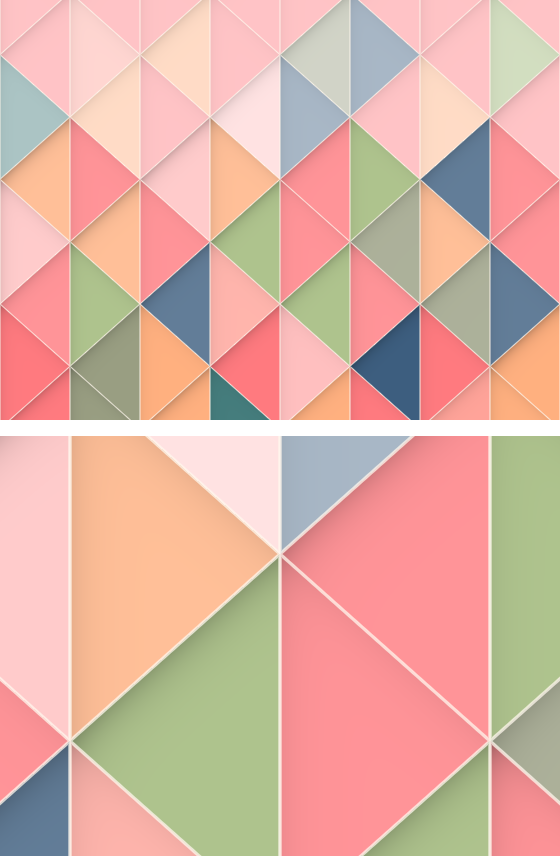
Top, the full canvas; bottom, a detail of the centre.
Give the GLSL for this background, as a Shadertoy shader.

```glsl
// Sizes in canvas heights
const float COLUMN_WIDTH = 1.0 / 6.0;
const float ROW_HEIGHT = 0.1484;
const float TOP_OFFSET = 0.1302;
const float LINE_WIDTH = 0.0026;
const float SHADOW_REACH = 0.014;

// Shadow strength below rising lines, right of uprights, below falling lines
const vec3 SHADOW = vec3(0.25, 0.10, 0.08);
const float UPRIGHT_OPACITY = 0.85;
const float DIAGONAL_OPACITY = 0.75;
const vec3 LINE_COLOR = vec3(1.0, 0.97, 0.93);

// Whitening of the three horizontal bands
const float TOP_FADE = 0.55;
const float MIDDLE_FADE = 0.19;
const int LAST_TOP_ROW = 1;
const int LAST_MIDDLE_ROW = 4;

const float COLUMN_STEP = 0.618;
const float COLOR_JITTER = 0.12;
const uint SEED = 23u;

const int COLORS = 8;
const vec3 PALETTE[COLORS] = vec3[](
    vec3(1.00, 0.48, 0.50),  // coral
    vec3(0.24, 0.37, 0.50),  // navy
    vec3(1.00, 0.69, 0.50),  // orange
    vec3(0.61, 0.71, 0.45),  // green
    vec3(1.00, 0.75, 0.75),  // pink
    vec3(0.60, 0.62, 0.51),  // sage
    vec3(1.00, 0.64, 0.60),  // salmon
    vec3(0.27, 0.49, 0.49)   // teal
);
const float SHARES[COLORS] = float[](0.34, 0.11, 0.18, 0.09, 0.11, 0.07, 0.05, 0.05);

float hash(ivec2 cell) {
    uint h = uint(cell.x) * 1597334677u ^ uint(cell.y) * 3812015801u ^ SEED * 2654435769u;
    h = (h ^ (h >> 16)) * 2246822519u;
    h = (h ^ (h >> 13)) * 3266489917u;
    return float((h ^ (h >> 16)) >> 8) / 16777216.0;
}

vec3 pickColor(float t) {
    vec3 color = PALETTE[0];
    float start = 0.0;
    for (int i = 0; i < COLORS; i++) {
        if (t >= start) color = PALETTE[i];
        start += SHARES[i];
    }
    return color;
}

// Hues spread evenly along each row; the row above the top stays coral
vec3 triangleColor(int column, int row) {
    float t = hash(ivec2(97, row)) + COLUMN_STEP * float(column)
            + COLOR_JITTER * hash(ivec2(column, row));
    vec3 color = pickColor(row < 0 ? 0.0 : fract(t));
    float fade = row <= LAST_TOP_ROW ? TOP_FADE : row <= LAST_MIDDLE_ROW ? MIDDLE_FADE : 0.0;
    return mix(color, vec3(1.0), fade);
}

float lineCoverage(float dist, float pixel) {
    return clamp((0.5 * LINE_WIDTH - dist) / pixel + 0.5, 0.0, 1.0);
}

void mainImage(out vec4 fragColor, in vec2 fragCoord) {
    float pixel = 1.0 / iResolution.y;
    vec2 p = fragCoord * pixel;
    float u = p.x / COLUMN_WIDTH;
    float v = (1.0 - TOP_OFFSET - p.y) / ROW_HEIGHT;

    // Rhombus from the two diagonal families, split by the uprights
    vec2 diagonal = 0.5 * vec2(u + v, v - u);
    ivec2 rhombus = ivec2(floor(diagonal));
    int row = rhombus.x + rhombus.y + 1;
    int column = int(floor(u));
    vec3 color = triangleColor(column, row);

    // Distances past each line: rising, upright, falling
    float diagonalGap = 2.0 * COLUMN_WIDTH * ROW_HEIGHT / length(vec2(COLUMN_WIDTH, ROW_HEIGHT));
    vec3 gap = vec3(diagonalGap, COLUMN_WIDTH, diagonalGap);
    vec3 past = fract(vec3(diagonal.x, u, diagonal.y)) * gap;

    // Soft shadows cast to the lower right
    vec3 shade = SHADOW * exp(-past / SHADOW_REACH);
    float strength = mix(0.55, 1.0, hash(ivec2(column + 40, row)));
    strength *= row <= LAST_TOP_ROW ? 0.6 : 1.0;
    color *= 1.0 - strength * min(shade.x + shade.y + shade.z, 0.4);

    // Pale seams
    vec3 dist = min(past, gap - past);
    float seam = max(DIAGONAL_OPACITY * lineCoverage(min(dist.x, dist.z), pixel),
                     UPRIGHT_OPACITY * lineCoverage(dist.y, pixel));
    fragColor = vec4(mix(color, LINE_COLOR, seam), 1.0);
}
```
